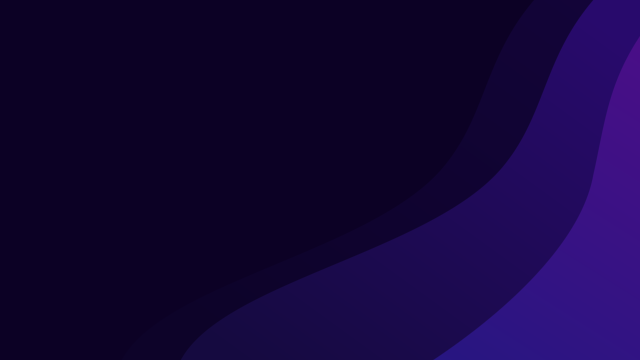
Give the GLSL for this background, as a Shadertoy shader.

```glsl
// Three dark violet waves sweep from the top right down to the lower left.
// Each wave is bounded by two joined cubic curves, solved for x at a given
// height, and filled with a diagonal two-colour ramp over a flat backdrop.

const vec3 BACKDROP    = vec3(0.046, 0.004, 0.145);
const vec3 SHADOW_LOW  = vec3(0.050, 0.010, 0.160);
const vec3 SHADOW_HIGH = vec3(0.073, 0.016, 0.220);
const vec3 INDIGO_LOW  = vec3(0.083, 0.040, 0.250);
const vec3 INDIGO_HIGH = vec3(0.158, 0.040, 0.425);
const vec3 BLUE        = vec3(0.152, 0.085, 0.505);
const vec3 MAGENTA     = vec3(0.290, 0.055, 0.530);

// Ramp ends, in units of the canvas height
const vec2 BAND_START  = vec2(0.80, -0.10);
const vec2 BAND_END    = vec2(1.60, 1.00);
const vec2 FRONT_START = vec2(1.21, 0.00);
const vec2 FRONT_END   = vec2(1.78, 0.90);

const float SHADOW_SHIFT = 0.0925; // shadow offset, in canvas widths
const int SOLVE_STEPS = 6;

// x of a falling cubic at height y, with its slope dx/dy
vec2 cubicAtHeight(float y, vec2 a, vec2 b, vec2 c, vec2 d) {
    vec2 k1 = 3.0 * (b - a);
    vec2 k2 = 3.0 * (a - 2.0 * b + c);
    vec2 k3 = d - a + 3.0 * (b - c);
    float t = clamp((y - a.y) / (d.y - a.y), 0.0, 1.0);
    vec2 tangent = k1;
    for (int i = 0; i < SOLVE_STEPS; i++) {
        float height = a.y + t * (k1.y + t * (k2.y + t * k3.y));
        tangent = k1 + t * (2.0 * k2 + 3.0 * t * k3);
        t = clamp(t - (height - y) / tangent.y, 0.0, 1.0);
    }
    float x = a.x + t * (k1.x + t * (k2.x + t * k3.x));
    return vec2(x, tangent.x / tangent.y);
}

vec2 bandEdge(float y) {
    vec2 joint = vec2(0.788, 0.542);
    return y > joint.y
        ? cubicAtHeight(y, vec2(0.927, 1.0), vec2(0.849, 0.838), vec2(0.853, 0.685), joint)
        : cubicAtHeight(y, joint, vec2(0.680, 0.301), vec2(0.349, 0.220), vec2(0.2825, 0.0));
}

vec2 frontEdge(float y) {
    vec2 joint = vec2(0.927, 0.514);
    return y > joint.y
        ? cubicAtHeight(y, vec2(1.044, 1.0), vec2(0.951, 0.815), vec2(0.949, 0.688), joint)
        : cubicAtHeight(y, joint, vec2(0.908, 0.324), vec2(0.787, 0.130), vec2(0.677, 0.0));
}

// Smooth coverage of the region to the right of an edge
float coverage(vec2 uv, vec2 edge) {
    float slope = edge.y * iResolution.x / iResolution.y;
    float dist = (uv.x - edge.x) * iResolution.x / sqrt(1.0 + slope * slope);
    return smoothstep(-0.75, 0.75, dist);
}

float ramp(vec2 p, vec2 start, vec2 end) {
    vec2 axis = end - start;
    return clamp(dot(p - start, axis) / dot(axis, axis), 0.0, 1.0);
}

void mainImage(out vec4 fragColor, in vec2 fragCoord) {
    vec2 uv = fragCoord / iResolution.xy;
    vec2 p = vec2(uv.x * 16.0 / 9.0, uv.y);

    vec2 band = bandEdge(uv.y);
    vec2 shadow = band - vec2(SHADOW_SHIFT, 0.0);
    vec2 front = frontEdge(uv.y);

    // Fill colours
    float bandRamp = ramp(p, BAND_START, BAND_END);
    vec3 shadowColor = mix(SHADOW_LOW, SHADOW_HIGH, bandRamp);
    vec3 bandColor = mix(INDIGO_LOW, INDIGO_HIGH, bandRamp);
    vec3 frontColor = mix(BLUE, MAGENTA, ramp(p, FRONT_START, FRONT_END));

    // Layers from back to front
    vec3 color = mix(BACKDROP, shadowColor, coverage(uv, shadow));
    color = mix(color, bandColor, coverage(uv, band));
    color = mix(color, frontColor, coverage(uv, front));

    fragColor = vec4(color, 1.0);
}
```
